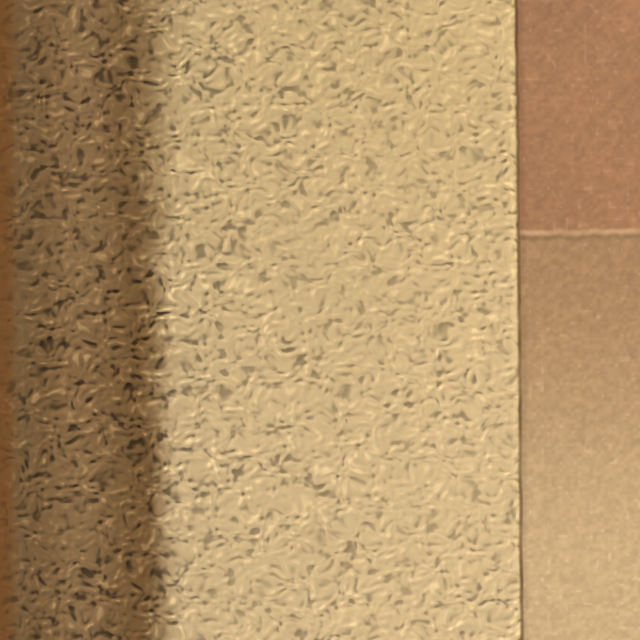
This texture is drawn by a WebGL 1 fragment shader. Its source:

```glsl
precision highp float;
// Woven cream carpet with a shadowed left side, beside two clay tiles.
uniform vec2 u_resolution;

const vec3 CREAM_TOP = vec3(0.785, 0.67, 0.475);
const vec3 CREAM_LOW = vec3(0.815, 0.70, 0.515);
const vec3 SHADE_DARK = vec3(0.43, 0.315, 0.185);
const vec3 SHADE_SOFT = vec3(0.535, 0.415, 0.275);
const vec3 SHADE_LEFT = vec3(0.455, 0.35, 0.225);
const vec3 EDGE_RUST = vec3(0.45, 0.295, 0.155);
const vec3 CLAY = vec3(0.67, 0.485, 0.345);
const vec3 TILE_FAR = vec3(0.685, 0.53, 0.375);
const vec3 TILE_NEAR = vec3(0.82, 0.69, 0.51);
const vec3 GROUT = vec3(0.83, 0.66, 0.49);
const vec3 SEAM = vec3(0.43, 0.31, 0.19);
const float GROUT_Y = 0.638;
const float WEAVE_SCALE = 115.0;
const float RELIEF = 0.30;
const float PITS = 0.24;

float hash(vec2 p) {
  vec3 q = fract(vec3(p.xyx) * 0.1031);
  q += dot(q, q.yzx + 33.33);
  return fract((q.x + q.y) * q.z);
}

float noise(vec2 p) {
  vec2 i = floor(p);
  vec2 f = fract(p);
  f = f * f * (3.0 - 2.0 * f);
  return mix(mix(hash(i), hash(i + vec2(1.0, 0.0)), f.x),
             mix(hash(i + vec2(0.0, 1.0)), hash(i + 1.0), f.x), f.y);
}

// Noise on a rotated, stretched lattice, giving strands along one direction.
float strands(vec2 p, float angle, vec2 stretch) {
  float c = cos(angle);
  float s = sin(angle);
  return noise(vec2(c * p.x + s * p.y, c * p.y - s * p.x) * stretch + 300.0);
}

// Short curled fibres in four directions.
float fibres(vec2 p) {
  vec2 q = p * WEAVE_SCALE;
  q += 1.6 * vec2(noise(q * 0.35), noise(q * 0.35 + 41.0));
  float across = strands(q, 0.12, vec2(0.62, 1.35));
  float upright = strands(q + 57.0, 0.1, vec2(1.35, 0.72));
  float rising = strands(q + 119.0, 0.8, vec2(0.75, 1.4));
  float falling = strands(q + 173.0, -0.75, vec2(0.75, 1.4));
  return across * 0.36 + upright * 0.2 + rising * 0.2 + falling * 0.24 - 0.5;
}

// Soft line of the given half width around zero distance.
float line(float d, float halfWidth, float blur) {
  return 1.0 - smoothstep(halfWidth - blur, halfWidth + blur, abs(d));
}

vec3 carpet(vec2 p) {
  float cloud = noise(p * vec2(7.0, 5.0) + 3.0) - 0.5;
  vec3 lit = mix(CREAM_LOW, CREAM_TOP, smoothstep(0.1, 1.0, p.y));
  lit *= 1.0 + 0.03 * cloud + 0.03 * smoothstep(0.45, 0.8, p.x);

  // The shadow spreads near the top and its border is frayed by the pile.
  float weave = fibres(p);
  float border = mix(0.252, 0.238, smoothstep(0.2, 1.0, p.y));
  float spread = mix(0.032, 0.065, smoothstep(0.4, 1.0, p.y));
  border += 0.014 * (noise(p * 22.0) - 0.5) - 0.03 * weave;
  float shade = 1.0 - smoothstep(border - spread, border + spread, p.x);
  float penumbra = 1.0 - smoothstep(0.25, 0.42, p.x);
  lit *= 1.0 - 0.06 * penumbra;

  float ridge = exp(-pow((p.x - 0.125) / 0.065, 2.0));
  vec3 dark = mix(SHADE_DARK, SHADE_SOFT, ridge * (0.85 + 0.3 * cloud));
  dark = mix(dark, SHADE_LEFT, 1.0 - smoothstep(0.02, 0.10, p.x));
  dark = mix(dark, EDGE_RUST, 1.0 - smoothstep(0.004, 0.036, p.x));
  vec3 color = mix(lit, dark, shade);

  float relief = weave - fibres(p + vec2(-0.003, 0.004));
  float pits = smoothstep(0.03, 0.26, -weave);
  float glints = smoothstep(0.10, 0.30, weave);
  float wear = 0.7 + 0.6 * noise(p * 11.0 + 19.0);
  float depth = mix(0.8, 1.45, max(shade, penumbra * 0.45)) * wear;
  depth *= smoothstep(-0.02, 0.06, p.x);
  color *= 1.0 + depth * (RELIEF * relief + 0.12 * weave - PITS * pits);
  color += vec3(0.075, 0.068, 0.05) * glints * depth;
  return color + 0.012;
}

vec3 tiles(vec2 p) {
  float grain = strands(p * 120.0, 0.6, vec2(0.8, 1.2)) + noise(p * 170.0 + 31.0) - 1.0;
  float lower = 1.0 - smoothstep(GROUT_Y - 0.004, GROUT_Y + 0.004, p.y);
  vec3 near = mix(TILE_NEAR, TILE_FAR, smoothstep(0.08, 0.62, p.y));
  vec3 far = CLAY * (1.0 + 0.06 * (noise(p * 8.0) - 0.5));
  vec3 color = mix(far, near, lower);
  color *= 1.0 + 0.075 * grain;
  color += 0.05 * smoothstep(0.78, 1.0, noise(p * 105.0 + 61.0));

  float wobble = 0.004 * (noise(vec2(p.x * 70.0, 5.0)) - 0.5);
  float d = p.y - GROUT_Y - wobble;
  color *= 1.0 - 0.10 * line(d + 0.009, 0.003, 0.003);
  float joint = line(d, 0.0035, 0.0035);
  return mix(color, GROUT, joint * (0.45 + 0.5 * noise(p * 80.0)));
}

void main() {
  vec2 p = gl_FragCoord.xy / u_resolution;
  float seamX = mix(0.815, 0.807, p.y);
  seamX += 0.002 * (noise(vec2(p.y * 45.0, 2.0)) - 0.5);
  float d = p.x - seamX;

  vec3 color = mix(carpet(p), tiles(p), smoothstep(-0.002, 0.002, d));
  // Pale trimmed lip, then the narrow dark gap against the tiles.
  color += vec3(0.05, 0.045, 0.03) * line(d + 0.008, 0.004, 0.004);
  float gap = 0.45 + 0.4 * noise(vec2(p.y * 30.0, 9.0));
  color = mix(color, SEAM, gap * line(d, 0.0025, 0.0025));
  color *= 1.0 - 0.07 * line(d - 0.005, 0.005, 0.005);
  gl_FragColor = vec4(clamp(color, 0.0, 1.0), 1.0);
}
```
